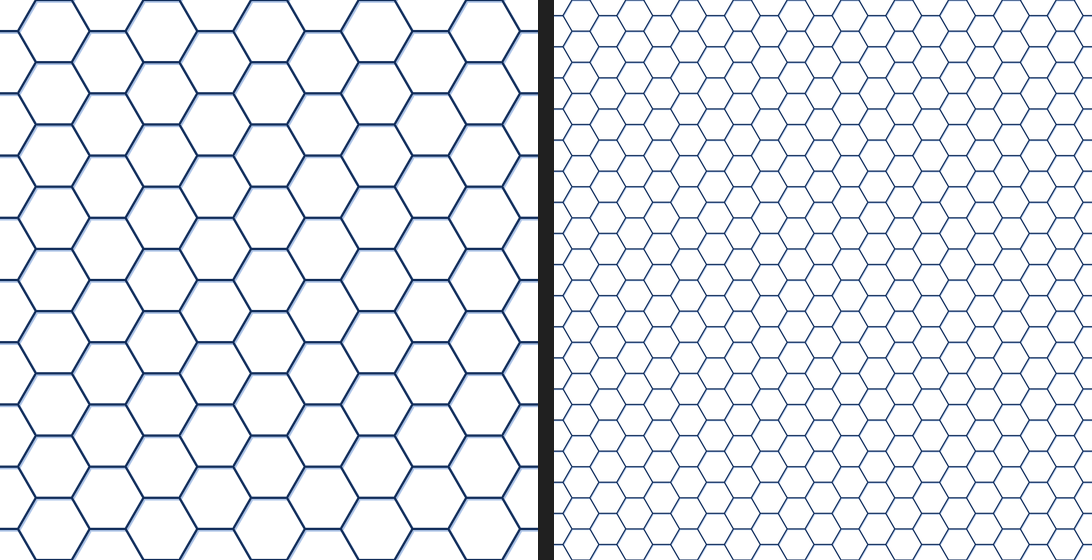
Left, the tile; right, the same tile 2 across and 2 down.
Write a Shadertoy shader that draws this pattern.

```glsl
const vec2 REPEATS = vec2(5.0, 9.0);             // hexagon pairs across, rows down
const vec2 CELL = vec2(1.7320508, 1.0);          // repeat size, in hexagon heights
const vec2 SLANT_NORMAL = vec2(0.8660254, 0.5);  // normal of the sloping sides
const float LINE_WIDTH = 0.036;                  // in hexagon heights
const vec2 SHADOW_OFFSET = vec2(0.021, -0.026);
const float EDGE_SOFTNESS = 0.7;                 // in pixels
const vec3 PAPER_COLOR = vec3(1.0);
const vec3 LINE_COLOR = vec3(0.05, 0.16, 0.34);
const vec3 SHADOW_COLOR = vec3(0.68, 0.77, 0.91);

// Distance to the nearest side of a flat-topped honeycomb
float honeycombDistance(vec2 p) {
    // Two interleaved lattices of centres; keep the closer one
    vec2 a = (fract(p / CELL) - 0.5) * CELL;
    vec2 b = (fract(p / CELL + 0.5) - 0.5) * CELL;
    vec2 local = abs(dot(a, a) < dot(b, b) ? a : b);
    return 0.5 - max(local.y, dot(local, SLANT_NORMAL));
}

float lineCoverage(vec2 p, float softness) {
    float d = honeycombDistance(p) - 0.5 * LINE_WIDTH;
    return 1.0 - smoothstep(-softness, softness, d);
}

void mainImage(out vec4 fragColor, in vec2 fragCoord) {
    vec2 p = fragCoord / iResolution.xy * REPEATS * CELL;
    float softness = EDGE_SOFTNESS * REPEATS.y / iResolution.y;

    // Pale shadow first, dark outline above it
    vec3 color = mix(PAPER_COLOR, SHADOW_COLOR, lineCoverage(p - SHADOW_OFFSET, softness));
    color = mix(color, LINE_COLOR, lineCoverage(p, softness));

    fragColor = vec4(color, 1.0);
}
```
